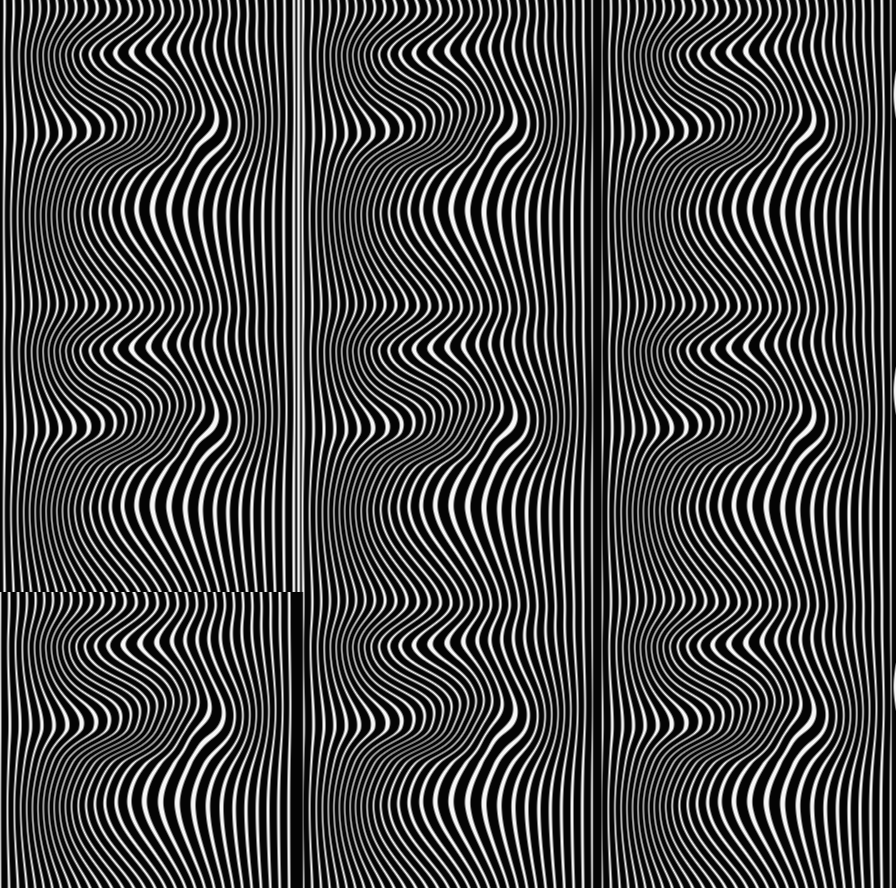
Reproduce this pattern procedurally as a Shadertoy shader.

```glsl
#define TILES 3.0
#define LINES 31.0
#define DUTY 0.275
#define SWELL 0.32
#define SOFTNESS 0.0022
#define SEAM_GAP 0.0145
#define SEAM_RULE 0.0045
#define INK vec3(0.015)
#define PAPER vec3(0.97)

// Bumps that push the lines sideways: centre x, centre y (down), push
const int BUMPS = 9;
const vec3 bump[BUMPS] = vec3[](
    vec3(0.28, 0.19, -0.15), vec3(0.29, 0.73, -0.165), vec3(0.38, 0.46, 0.07),
    vec3(0.54, 0.35, 0.075), vec3(0.62, 0.48, -0.035), vec3(0.79, 0.45, 0.06),
    vec3(0.84, 0.36, 0.035), vec3(0.40, 0.58, -0.05), vec3(0.50, 0.04, 0.03));

// Their radii: left, right, up, down
const vec4 radii[BUMPS] = vec4[](
    vec4(0.19, 0.32, 0.10, 0.16), vec4(0.22, 0.36, 0.16, 0.21),
    vec4(0.23, 0.20, 0.14, 0.06), vec4(0.25, 0.15, 0.17, 0.12),
    vec4(0.13, 0.09, 0.09, 0.07), vec4(0.11, 0.12, 0.14, 0.12),
    vec4(0.18, 0.16, 0.20, 0.14), vec4(0.18, 0.22, 0.05, 0.10),
    vec4(0.25, 0.30, 0.10, 0.06));

// Line number at a point of the tile; whole steps are one line apart
float linePhase(vec2 t) {
    float push = 0.0;
    for (int i = 0; i < BUMPS; i++) {
        vec2 d = t - bump[i].xy;
        d.y -= round(d.y);                    // wraps vertically
        d /= mix(radii[i].xz, radii[i].yw, step(0.0, d));
        push += bump[i].z * exp(-dot(d, d));
    }
    float side = 2.0 * t.x - 1.0;
    push *= 1.0 - side * side * side * side;  // straight at the sides
    return (t.x - push) * LINES;
}

// Share of a box filter that falls inside a band around zero
float band(float dist, float halfWidth, float filterWidth) {
    float hi = min(dist + 0.5 * filterWidth, halfWidth);
    float lo = max(dist - 0.5 * filterWidth, -halfWidth);
    return max(hi - lo, 0.0) / filterWidth;
}

float warpedLines(vec2 t, float shift, float soft) {
    const float e = 0.001;
    float phase = linePhase(t);
    vec2 slope = vec2(linePhase(t + vec2(e, 0.0)) - phase,
                      linePhase(t + vec2(0.0, e)) - phase) / e;
    float density = max(length(slope), 1.0);

    // Lines swell where they spread apart
    float duty = DUTY * clamp(pow(LINES / density, SWELL), 0.75, 1.35);
    float dist = fract(phase + shift) - 0.5;
    float footprint = density * soft;
    float crisp = band(dist, 0.5 * duty, footprint);
    return mix(crisp, duty, smoothstep(0.8, 1.3, footprint));
}

// Joins between columns: dark gaps, a pale rule, slivers at the right
float drawSeams(float white, vec2 p, float down, float soft) {
    float seam = round(p.x);
    float d = p.x - seam;
    bool paleRule = seam == 1.0 && p.y > 1.0;
    if (paleRule) return max(white, band(d, SEAM_RULE, soft));
    if (seam > 0.0) white *= 1.0 - band(d, SEAM_GAP, soft);
    if (seam == TILES) {
        float h = (down - 0.32) / 0.09;
        white = max(white, band(d, 0.014 * exp(-h * h) - 0.006, soft));
    }
    return white;
}

void mainImage(out vec4 fragColor, in vec2 fragCoord) {
    vec2 p = fragCoord / iResolution.xy * TILES;
    float soft = TILES * max(1.0 / iResolution.x, SOFTNESS);
    vec2 tile = vec2(fract(p.x), 1.0 - fract(p.y));

    // The lower left tile is out of step with the others
    float shift = (p.x < 1.0 && p.y < 1.0) ? 0.5 : 0.0;

    float white = warpedLines(tile, shift, soft);
    white = drawSeams(white, p, tile.y, soft);
    fragColor = vec4(mix(INK, PAPER, white), 1.0);
}
```
